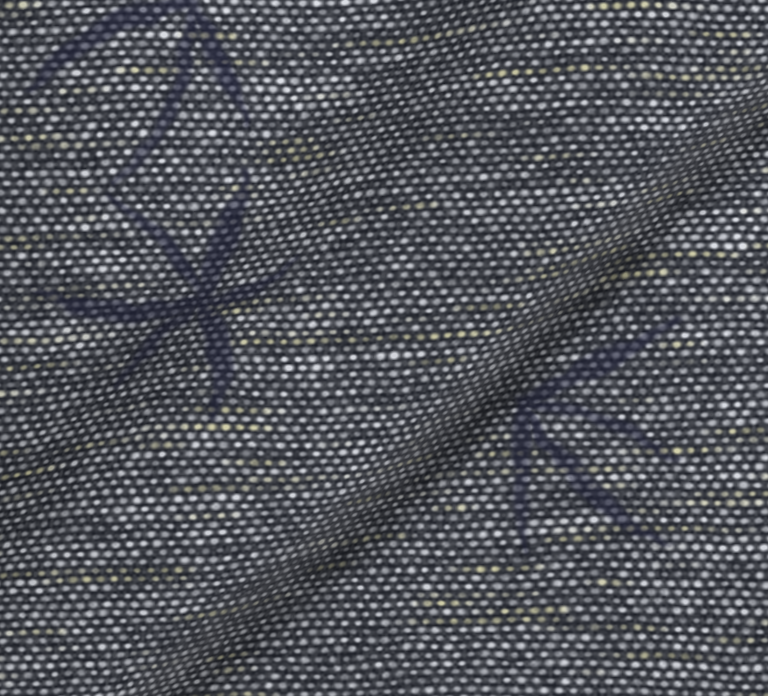
Reproduce this texture procedurally as a WebGL 1 fragment shader.

```glsl
precision highp float;
// Creased chambray: pale weft dots on dark warp in a checkerboard plain weave.
// Two diagonal folds squeeze the cloth coordinates and shade them;
// sprays of tapered navy leaves are dyed in. Lengths are in canvas widths.
uniform vec2 u_resolution;

const vec2  WEAVE = vec2(54.0, 86.0);        // dots and rows per canvas width
const vec2  DOT_SIZE = vec2(0.315, 0.35);    // dot radii, in weave cells
const vec3  WARP_DARK = vec3(0.115, 0.125, 0.155);
const vec3  WARP_LIGHT = vec3(0.275, 0.285, 0.31);
const vec3  WEFT = vec3(0.80, 0.81, 0.835);
const vec3  WEFT_CREAM = vec3(0.79, 0.78, 0.64);
const vec3  DYE = vec3(0.125, 0.13, 0.215);
const float DYE_STRENGTH = 0.68;
const vec2  CREASE_POINT = vec2(0.21, 0.0);
const vec2  CREASE_NORMAL = vec2(0.70, -0.714);
const vec2  SOFT_POINT = vec2(0.26, 0.50);
const vec2  SOFT_NORMAL = vec2(0.74, -0.673);
const vec2  SQUEEZE_DIR = vec2(0.80, -0.55);
const int   MAX_LEAVES = 6;
const int   SAMPLES = 2;                     // per axis, for smooth edges

float hash(vec2 p) {
  vec3 q = fract(p.xyx * vec3(0.1031, 0.1030, 0.0973));
  q += dot(q, q.yzx + 33.33);
  return fract((q.x + q.y) * q.z);
}

float noise(vec2 p) {
  vec2 i = floor(p), f = fract(p);
  f = f * f * (3.0 - 2.0 * f);
  return mix(mix(hash(i), hash(i + vec2(1.0, 0.0)), f.x),
             mix(hash(i + vec2(0.0, 1.0)), hash(i + vec2(1.0, 1.0)), f.x), f.y);
}

float bell(float x, float width) {
  return exp(-x * x / (width * width));
}

// Cloth gathered up across a fold: steepest where d is zero.
float gather(float d, float width, float amount) {
  return amount * width * d / sqrt(d * d + width * width);
}

// Coverage of one bent, tapered leaf that starts at the origin along +x.
float leaf(vec2 p, float len, float bend, float width) {
  float t = clamp(p.x / len, 0.0, 1.0);
  float side = p.y - bend * len * t * (1.0 - t);
  float halfWidth = width * (0.35 + 0.65 * sin(3.0 * t)) * (1.0 - 0.5 * t);
  float d = length(vec2(p.x - t * len, side)) - halfWidth;
  return 1.0 - smoothstep(-0.006, 0.006, d);
}

// Leaves fanned around a centre, each with its own length, bend and width.
float spray(vec2 p, vec2 centre, float start, float turn, float count, float size) {
  float cover = 0.0;
  for (int i = 0; i < MAX_LEAVES; i++) {
    float k = float(i);
    if (k >= count) break;
    vec2 id = vec2(k + 3.0, floor(centre.x * 90.0));
    float angle = start + turn * k + 0.25 * (hash(id) - 0.5);
    float c = cos(angle), s = sin(angle);
    vec2 q = mat2(c, -s, s, c) * (p - centre);
    float len = size * (0.7 + 0.5 * hash(id + 11.0));
    float bend = 1.1 * (hash(id + 23.0) - 0.5);
    float width = mix(0.009, 0.023, hash(id + 37.0));
    cover = max(cover, leaf(q, len, bend, width));
  }
  return cover;
}

float dyePattern(vec2 p) {
  p += 0.012 * (vec2(noise(p * 45.0), noise(p * 45.0 + 70.0)) - 0.5);
  float cover = spray(p, vec2(0.26, 0.515), 0.44, 0.89, 6.0, 0.185);
  cover = max(cover, spray(p, vec2(0.68, 0.385), 0.37, -0.63, 4.0, 0.25));
  cover = max(cover, spray(p, vec2(0.25, 0.90), 3.54, 0.78, 3.0, 0.22));
  return cover * (0.7 + 0.3 * noise(p * 30.0));
}

// Checkerboard of rounded weft dots, with slubs that run along the rows.
vec3 weave(vec2 cloth, float dye) {
  vec2 g = cloth * WEAVE;
  g.y += 0.25 * (noise(vec2(g.x * 0.4, g.y * 0.5)) - 0.5);
  float row = floor(g.y);
  g.x += 0.5 * row + 0.2 * (hash(vec2(row, 5.0)) - 0.5);
  vec2 id = vec2(floor(g.x), row) + 200.0;
  vec2 local = fract(g) - 0.5;
  float slub = noise(vec2(g.x * 0.13, row * 7.3 + 400.0));
  float grain = noise(cloth * vec2(230.0, 260.0) + 50.0);

  vec2 radius = DOT_SIZE * (0.84 + 0.30 * hash(id) + 0.18 * (slub - 0.5));
  float dotShape = exp(-pow(length(local / radius), 3.0));
  float bright = 0.40 + 0.34 * hash(id + 91.0) + 0.42 * slub;
  bright *= 0.88 + 0.24 * grain;

  float warpTop = bell(abs(local.x) - 0.5, 0.2) * bell(local.y, 0.38);
  vec3 warp = mix(WARP_DARK, WARP_LIGHT, clamp(0.55 * warpTop + 0.8 * grain - 0.1, 0.0, 1.0));
  float cream = smoothstep(0.66, 0.92, noise(vec2(g.x * 0.16, row * 3.7 + 90.0)));
  vec3 weft = mix(WEFT, WEFT_CREAM, cream);
  vec3 col = mix(warp, weft, clamp(dotShape * bright, 0.0, 1.0));
  return mix(col, DYE + 0.12 * (col - 0.2), dye * DYE_STRENGTH);
}

vec3 fabric(vec2 p) {
  float crease = dot(p - CREASE_POINT, CREASE_NORMAL) + 0.008 * sin(9.0 * p.x);
  float soft = dot(p - SOFT_POINT, SOFT_NORMAL) + 0.012 * sin(7.0 * p.y);
  vec2 cloth = p + SQUEEZE_DIR * (gather(crease, 0.038, 1.15) + gather(soft, 0.07, 0.55));
  cloth += 0.012 * (vec2(noise(p * 5.0), noise(p * 5.0 + 31.0)) - 0.5);

  vec3 col = weave(cloth, dyePattern(p));
  float patchy = 0.7 + 0.6 * noise(p * 6.0 + 17.0);
  col = mix(col, vec3(0.27, 0.27, 0.28), 0.38 * bell(crease + 0.006, 0.024));
  col *= 1.0 - 0.30 * patchy * bell(crease - 0.028, 0.026);
  col *= 1.0 - 0.16 * patchy * bell(soft, 0.07);
  return col * (0.98 + 0.12 * noise(p * 3.0 + 8.0));
}

void main() {
  vec3 sum = vec3(0.0);
  for (int i = 0; i < SAMPLES; i++) {
    for (int j = 0; j < SAMPLES; j++) {
      vec2 offset = (vec2(float(i), float(j)) + 0.5) / float(SAMPLES) - 0.5;
      sum += fabric((gl_FragCoord.xy + offset) / u_resolution.x);
    }
  }
  gl_FragColor = vec4(sum / float(SAMPLES * SAMPLES), 1.0);
}
```
